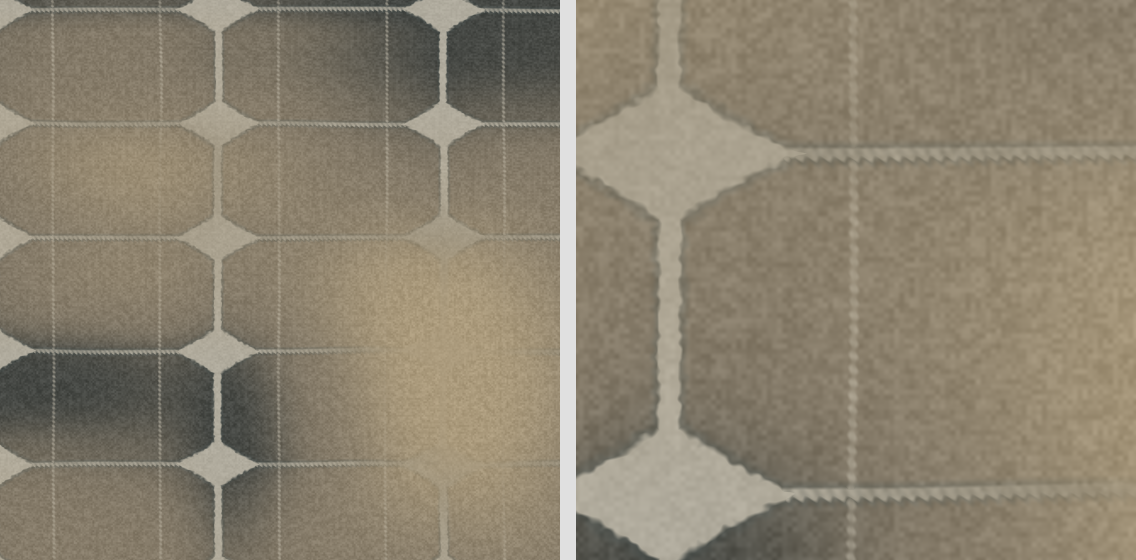
Left: the whole. Right: its middle third, enlarged.
A WebGL 1 fragment shader for this pattern:

```glsl
precision highp float;
uniform vec2 u_resolution;

float hash(vec2 p) {
  return fract(sin(dot(p, vec2(127.1, 311.7))) * 43758.5453);
}

float noise(vec2 p) {
  vec2 i = floor(p), f = fract(p);
  f = f * f * (3.0 - 2.0 * f);
  return mix(mix(hash(i), hash(i + vec2(1.0, 0.0)), f.x),
             mix(hash(i + vec2(0.0, 1.0)), hash(i + 1.0), f.x), f.y);
}

float blob(vec2 p, vec2 center, vec2 radius) {
  vec2 d = (p - center) / radius;
  return exp(-dot(d, d));
}

// Coverage of a shape from its signed distance
float fill(float d, float blur) {
  return 1.0 - smoothstep(-blur, blur, d);
}

// Uneven light: 0 is deep shade, 1 is dense haze
float hazeField(vec2 p) {
  float h = 0.45 + 0.14 * (noise(p * 4.0 + 7.0) - 0.5);
  h += 0.48 * blob(p, vec2(0.84, 0.28), vec2(0.22, 0.26));
  h += 0.22 * blob(p, vec2(0.66, 0.50), vec2(0.30, 0.17));
  h += 0.30 * blob(p, vec2(0.25, 0.70), vec2(0.25, 0.13));
  h += 0.15 * blob(p, vec2(0.18, 0.50), vec2(0.25, 0.09));
  h -= 0.42 * blob(p, vec2(0.98, 0.93), vec2(0.26, 0.13));
  h -= 0.15 * blob(p, vec2(0.58, 0.90), vec2(0.25, 0.12));
  h -= 0.38 * blob(p, vec2(0.05, 0.31), vec2(0.28, 0.09));
  h -= 0.28 * blob(p, vec2(0.42, 0.20), vec2(0.10, 0.22));
  h -= 0.25 * smoothstep(0.93, 1.02, p.y);
  return clamp(h, 0.0, 1.0);
}

void main() {
  vec2 uv = gl_FragCoord.xy / u_resolution;
  float blur = 0.0011 + 0.5 / u_resolution.y;

  // Grid of wide cells, slightly wavy
  vec2 size = vec2(0.4025, 0.203);
  vec2 wobble = vec2(noise(uv * 6.0), noise(uv * 6.0 + 31.0)) - 0.5;
  vec2 grid = (uv + 0.005 * wobble - vec2(-0.013, 0.1706)) / size;
  vec2 offset = (fract(grid + 0.5) - 0.5) * size;
  vec2 a = abs(offset);
  float fray = 0.003 * (noise(uv * vec2(190.0, 240.0)) - 0.5);

  // Gaps between cells, with concave stars at the crossings
  float upright = a.x - 0.0065 + fray;
  vec2 arm = pow(a / vec2(0.078, 0.046), vec2(0.85));
  float star = (arm.x + arm.y - 1.0) * 0.03 + fray;
  float gap = min(upright, star);

  // Twisted cord along rows, beaded threads down each cell
  float strand = sin(760.0 * (uv.x + 0.6 * offset.y));
  float cord = abs(offset.y + 0.0007 * strand) - 0.0033 - 0.0006 * strand;
  float bead = sin(780.0 * uv.y + 300.0 * uv.x);
  float thread = abs(abs(fract(grid.x) - 0.506) - 0.238) * size.x
               - 0.0021 - 0.0006 * bead;

  // Cell surface, shaded toward its rim
  float haze = hazeField(uv);
  vec2 rim = abs(fract(grid) - 0.5) * 2.0;
  float tone = haze - 0.09 * dot(rim * rim, rim * rim) * (1.0 - haze)
             + 0.05 * (hash(floor(grid)) - 0.5);
  vec3 color = mix(vec3(0.27, 0.28, 0.265), vec3(0.52, 0.48, 0.41),
                   smoothstep(0.0, 0.52, tone));
  color = mix(color, vec3(0.67, 0.605, 0.485), smoothstep(0.45, 1.0, tone));

  // Pale lines fade into the haze
  float clarity = 1.0 - smoothstep(0.5, 1.0, haze);
  vec3 pale = mix(vec3(0.71, 0.69, 0.635), vec3(0.68, 0.62, 0.51), haze * haze);
  float fringe = fill(min(gap, cord) - 0.003, 0.003);
  color = mix(color, vec3(0.30, 0.36, 0.36), 0.25 * fringe * clarity);
  float wear = 0.75 + 0.25 * noise(uv * vec2(25.0, 18.0));
  float threadMask = fill(thread, blur) * (0.55 + 0.2 * bead) * wear;
  float cordMask = fill(cord, blur) * (0.8 + 0.15 * strand) * wear;
  float lines = max(fill(gap, blur), max(cordMask, threadMask));
  color = mix(color, pale, lines * mix(0.2, 0.95, clarity));

  // Woven grain
  float grain = noise(uv * 330.0) + 0.6 * noise(uv * 150.0 + 9.0) - 0.8;
  color += 0.075 * grain * (1.0 - 0.4 * lines);
  gl_FragColor = vec4(color, 1.0);
}
```
